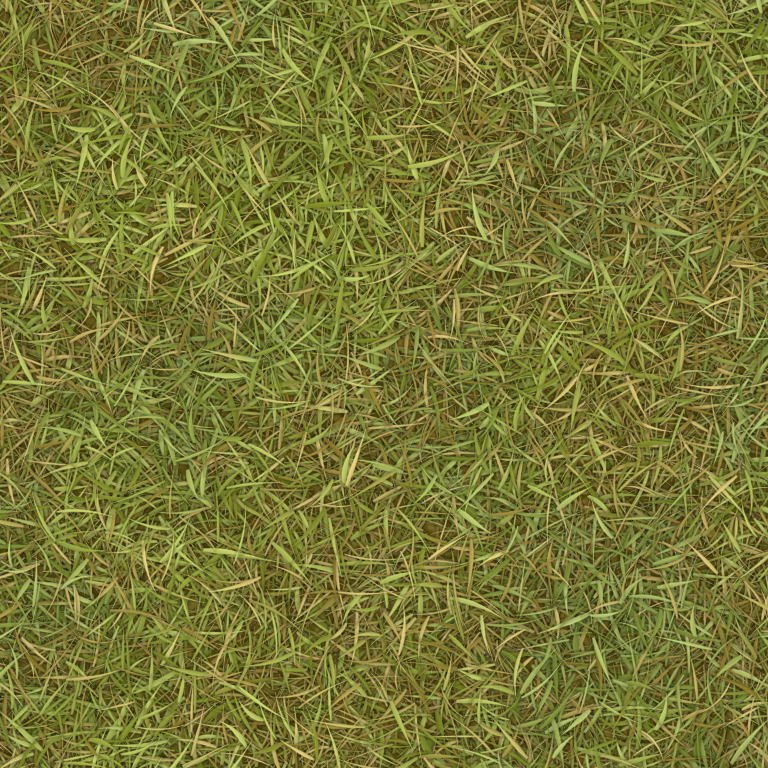
A WebGL 1 fragment shader for this texture:

```glsl
precision highp float;
// Worn meadow turf seen from above: many layers of slender, tapering blades
// scattered on jittered grids, painted from the dark soil up to the lit tips.
// Broad noise decides where the turf is green, cool or dried to straw.

uniform vec2 u_resolution;

const float LAYERS = 24.0;
const float CELLS = 22.0;

vec4 hash4(vec2 p) {
  vec4 q = fract(p.xyxy * vec4(0.1031, 0.1030, 0.0973, 0.1099));
  q += dot(q, q.wzxy + 33.33);
  return fract((q.xxyz + q.yzzw) * q.zywx);
}

float valueNoise(vec2 p) {
  vec2 i = floor(p), f = fract(p);
  f = f * f * (3.0 - 2.0 * f);
  return mix(mix(hash4(i).x, hash4(i + vec2(1.0, 0.0)).x, f.x),
             mix(hash4(i + vec2(0.0, 1.0)).x, hash4(i + 1.0).x, f.x), f.y);
}

float fbm(vec2 p) {
  return 0.55 * valueNoise(p) + 0.3 * valueNoise(p * 2.1 + 17.0)
       + 0.15 * valueNoise(p * 4.7 + 41.0);
}

// Colour of a blade: tone runs dark to pale, dryness runs green to straw
vec3 bladeColor(float tone, float dryness, float coolness) {
  vec3 green = mix(vec3(0.41, 0.45, 0.11), vec3(0.66, 0.71, 0.36), tone);
  vec3 cool = mix(vec3(0.38, 0.45, 0.16), vec3(0.63, 0.69, 0.41), tone);
  vec3 straw = mix(vec3(0.48, 0.41, 0.14), vec3(0.76, 0.69, 0.42), tone);
  return mix(mix(green, cool, coolness), straw, dryness);
}

void main() {
  vec2 uv = gl_FragCoord.xy / u_resolution.y;
  float soft = 0.9 * CELLS / u_resolution.y;

  // Broad patches
  float dryShare = mix(0.16, 0.62, smoothstep(0.3, 0.72, fbm(uv * 5.0 + 3.0)));
  float coolness = 0.8 * smoothstep(0.4, 0.75, fbm(uv * 4.0 + 60.0));
  float patchLight = 0.94 + 0.12 * fbm(uv * 7.0 + 90.0);

  // Soil and thatch
  vec3 color = mix(vec3(0.28, 0.24, 0.03), vec3(0.50, 0.43, 0.16),
                   valueNoise(uv * 150.0));

  for (float layer = 0.0; layer < LAYERS; layer++) {
    float height = layer / (LAYERS - 1.0);
    vec2 seed = vec2(layer * 37.0, layer * 53.0);
    vec2 p = uv * CELLS + hash4(seed + 7.0).xy * 5.0;
    vec2 home = floor(p);

    for (float j = -1.0; j <= 1.0; j++) {
      for (float i = -1.0; i <= 1.0; i++) {
        vec2 cell = home + vec2(i, j);
        vec4 place = hash4(cell + seed);
        vec4 look = hash4(cell + seed + 211.5);

        // Neighbouring blades lean roughly the same way
        float clump = hash4(floor(cell / 3.0) + seed + 95.0).x;
        float angle = 6.2832 * clump + 3.0 * (place.z - 0.5);
        vec2 dir = vec2(cos(angle), sin(angle));
        vec2 d = p - cell - place.xy;
        vec2 q = vec2(dot(d, dir), dot(d, vec2(-dir.y, dir.x)));

        // Slightly bent spine, narrowed root and pointed tip
        float dryness = 1.0 - smoothstep(dryShare - 0.12, dryShare + 0.12, look.y);
        float halfLength = mix(0.45, 0.88, place.w);
        float along = q.x / halfLength;
        float side = q.y - 0.24 * (look.z - 0.5) * (along * along - 0.33);
        float width = mix(0.032, 0.08, look.w * look.w) * (1.0 - 0.25 * dryness);
        float taper = width * clamp((1.0 - along) * 0.8, 0.0, 1.0)
                    * clamp(1.6 + along, 0.0, 1.0);
        float dist = max(abs(side) - taper, abs(q.x) - halfLength);

        // Soft shadow on what lies below, then the blade itself
        color *= 1.0 - 0.13 * (1.0 - smoothstep(0.0, 0.1, dist));
        float cover = 1.0 - smoothstep(-soft, soft, dist);
        float ridge = clamp(side / width, -1.0, 1.0);
        float light = mix(0.86, 1.18, height) * (1.0 + 0.08 * ridge + 0.06 * along);
        vec3 blade = bladeColor(look.x, dryness, coolness) * light * patchLight;
        color = mix(color, blade, cover);
      }
    }
  }

  gl_FragColor = vec4(color, 1.0);
}
```
